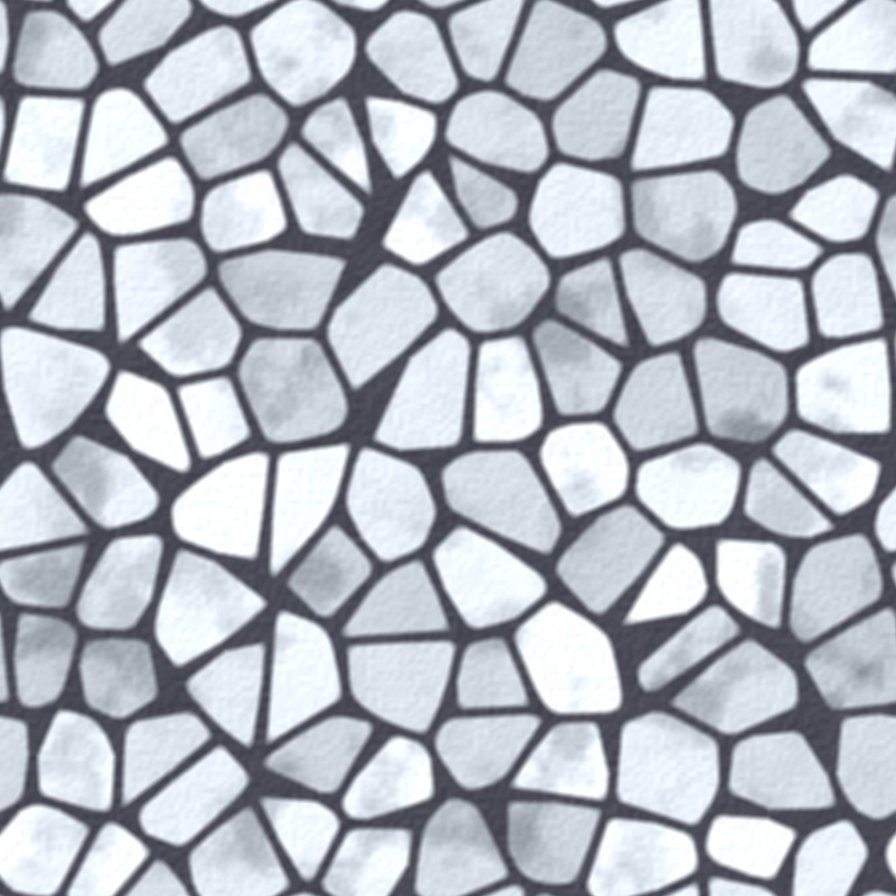
Give the GLSL for this texture, as a WebGL 2 fragment shader.

```glsl
#version 300 es
precision highp float;
// Tiling pavement of pale, irregular stones set in dark, uneven joints.

uniform vec2 u_resolution;
out vec4 fragColor;

const float STONES = 10.0;      // stones along each side of the tile
const float JITTER = 0.82;      // how far stone centres stray from the grid
const float MAX_TILT = 0.5;     // steepest slant of a stone side
const float ROUNDING = 0.1;     // corner rounding, in stone widths
const vec3 JOINT_COLOR = vec3(0.285, 0.29, 0.335);
const vec3 STONE_TINT = vec3(0.0, 0.03, 0.07);
const vec3 STONE_WHITE = vec3(0.98, 0.993, 1.0);

// Integer hash: three values in 0..1 from a non-negative lattice point
vec3 hash3(vec2 cell, float seed) {
    uvec3 v = uvec3(cell, seed) * 1664525u + 1013904223u;
    v.x += v.y * v.z; v.y += v.z * v.x; v.z += v.x * v.y;
    v ^= v >> 16u;
    v.x += v.y * v.z; v.y += v.z * v.x; v.z += v.x * v.y;
    return vec3(v >> 8u) / 16777216.0;
}

vec2 wrapCell(vec2 cell, float period) {
    return floor(mod(cell + 0.5, period));
}

// Value noise that repeats after a whole number of cells
float noise(vec2 p, float period, float seed) {
    vec2 i = floor(p), f = fract(p);
    vec2 u = f * f * (3.0 - 2.0 * f);
    float a = hash3(wrapCell(i, period), seed).x;
    float b = hash3(wrapCell(i + vec2(1, 0), period), seed).x;
    float c = hash3(wrapCell(i + vec2(0, 1), period), seed).x;
    float d = hash3(wrapCell(i + vec2(1, 1), period), seed).x;
    return mix(mix(a, b, u.x), mix(c, d, u.x), u.y);
}

float cloud(vec2 uv, float period, float seed) {
    float sum = 0.0, weight = 0.5;
    for (int k = 0; k < 4; k++) {
        sum += weight * noise(uv * period, period, seed + float(k));
        period *= 2.0;
        weight *= 0.5;
    }
    return sum / 0.9375;
}

float smoothMin(float a, float b, float k) {
    float h = max(k - abs(a - b), 0.0) / k;
    return min(a, b) - h * h * k * 0.25;
}

vec2 stoneCentre(vec2 cell) {
    return cell + 0.5 + JITTER * (hash3(wrapCell(cell, STONES), 1.0).xy - 0.5);
}

// Grid cell of the stone whose centre lies nearest
vec2 nearestStone(vec2 p) {
    vec2 base = floor(p), best = base;
    float bestDist = 1e5;
    for (int y = -1; y <= 1; y++)
    for (int x = -1; x <= 1; x++) {
        vec2 cell = base + vec2(x, y);
        vec2 d = stoneCentre(cell) - p;
        if (dot(d, d) < bestDist) {
            bestDist = dot(d, d);
            best = cell;
        }
    }
    return best;
}

// Distance inward from the sides of a stone; slanted sides open wedge gaps
float stoneInset(vec2 p, vec2 cell) {
    vec2 centre = stoneCentre(cell);
    float inset = 1.0;
    for (int y = -2; y <= 2; y++)
    for (int x = -2; x <= 2; x++) {
        if (x == 0 && y == 0) continue;
        vec2 other = stoneCentre(cell + vec2(x, y));
        vec2 normal = normalize(other - centre);
        vec2 fromMiddle = 0.5 * (centre + other) - p;
        float side = float((y + 2) * 5 + x + 2);
        float h = 2.0 * hash3(wrapCell(cell, STONES), 20.0 + side).x - 1.0;
        float tilt = MAX_TILT * h * h * h;
        vec2 slanted = normalize(normal + tilt * vec2(-normal.y, normal.x));
        float d = min(dot(fromMiddle, normal), dot(fromMiddle, slanted));
        inset = smoothMin(inset, d, ROUNDING);
    }
    return inset;
}

// Fine paper-like relief, lit from one corner
float grain(vec2 uv, float period) {
    vec2 p = uv * period;
    return noise(p, period, 70.0) - noise(p + vec2(0.6, -0.7), period, 70.0);
}

void main() {
    vec2 uv = gl_FragCoord.xy / u_resolution;
    vec2 p = uv * STONES;
    vec2 cell = nearestStone(p);
    vec3 traits = hash3(wrapCell(cell, STONES), 2.0);

    // Stone tone with soft grey smudges
    float smudge = smoothstep(0.48, 0.8, cloud(uv, 14.0, 50.0));
    float mottle = cloud(uv, 28.0, 60.0) - 0.5;
    float tone = mix(0.785, 1.035, traits.x);
    tone -= smudge * mix(0.1, 0.26, traits.y);
    tone += 0.07 * mottle;

    // Stones over the joints
    float cover = smoothstep(0.008, 0.098, stoneInset(p, cell));
    vec3 stone = min(tone + STONE_TINT, STONE_WHITE + 0.015);
    vec3 joint = JOINT_COLOR + 0.05 * mottle;
    vec3 color = mix(joint, stone, cover) + 0.045 * grain(uv, 168.0);
    fragColor = vec4(clamp(color, 0.0, 1.0), 1.0);
}
```
